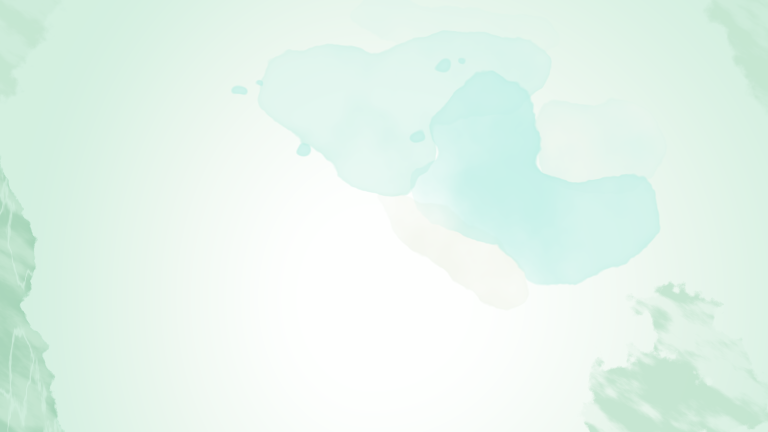
Reproduce this background procedurally as a WebGL 1 fragment shader.

```glsl
precision highp float;
// Pale mint backdrop with a white glow, a cloud of turquoise watercolour,
// and torn green paint in the corners. Washes are unions of ellipses whose
// outlines are warped by fractal noise. One unit is the canvas height.

uniform vec2 u_resolution;

const vec3 WHITE = vec3(0.995, 1.0, 0.995);
const vec3 MIST = vec3(0.935, 0.972, 0.943);
const vec3 MINT = vec3(0.83, 0.94, 0.88);
const vec3 PALE_AQUA = vec3(0.85, 0.957, 0.925);
const vec3 TURQUOISE = vec3(0.78, 0.945, 0.915);
const vec3 CREAM = vec3(0.955, 0.967, 0.935);
const vec3 LEAF = vec3(0.76, 0.895, 0.81);
const vec3 DEEP_LEAF = vec3(0.65, 0.83, 0.72);
const vec2 GLOW_CENTRE = vec2(0.86, 0.31);
const vec2 SPLASH_CENTRE = vec2(0.80, 0.792);
const vec2 SPLASH_RADII = vec2(0.243, 0.15);
const float ASPECT = 1.778;
const float WARP = 0.075;        // raggedness of the wash outlines
const float RIM_WIDTH = 0.006;   // pigment line along wet edges

float hash(vec2 p) {
  vec3 q = fract(p.xyx * 0.1031);
  q += dot(q, q.yzx + 33.33);
  return fract((q.x + q.y) * q.z);
}

float noise(vec2 p) {
  vec2 i = floor(p), f = fract(p);
  f = f * f * (3.0 - 2.0 * f);
  return mix(mix(hash(i), hash(i + vec2(1, 0)), f.x),
             mix(hash(i + vec2(0, 1)), hash(i + vec2(1, 1)), f.x), f.y);
}

float fbm(vec2 p) {
  float sum = 0.0, amp = 0.5;
  for (int i = 0; i < 5; i++) {
    sum += amp * noise(p);
    p = mat2(1.6, 1.2, -1.2, 1.6) * p + 7.3;
    amp *= 0.5;
  }
  return sum;
}

vec2 rotate(vec2 p, float a) {
  float c = cos(a), s = sin(a);
  return vec2(c * p.x + s * p.y, c * p.y - s * p.x);
}

float ellipse(vec2 p, vec2 centre, vec2 radii, float angle) {
  vec2 q = rotate(p - centre, angle);
  float k = length(q / radii);
  return k * (k - 1.0) / max(length(q / (radii * radii)), 0.001);
}

float join(float a, float b) {
  float h = max(0.04 - abs(a - b), 0.0);
  return min(a, b) - h * h * 6.25;
}

float cover(float d, float soft) {
  return 1.0 - smoothstep(-soft, soft, d);
}

float bump(float x, float centre, float width) {
  float t = (x - centre) / width;
  return exp(-t * t);
}

// Layers paint over a colour, with a darker line just inside its edge.
vec3 wash(vec3 base, vec3 paint, float d, float amount, float rim) {
  float mask = cover(d, 0.75 / u_resolution.y + 0.0015);
  float line = mask * rim * exp(-abs(d) / RIM_WIDTH);
  return mix(base, paint, mask * amount) - line * vec3(0.07, 0.02, 0.035);
}

vec3 backdrop(vec2 p) {
  vec2 q = p - GLOW_CENTRE;
  q.x *= q.x < 0.0 ? 1.25 : 0.92;
  float d = length(q);
  vec3 col = mix(WHITE, MIST, smoothstep(0.18, 0.68, d));
  return mix(col, MINT, smoothstep(0.5, 1.07, d));
}

vec3 cloud(vec3 col, vec2 p) {
  float grain = fbm(p * 9.0 + 4.0);
  float patches = smoothstep(0.28, 0.65, fbm(p * 5.0 + 21.0));
  vec2 w = p + WARP * (vec2(fbm(p * 8.0), fbm(p * 8.0 + 31.0)) - 0.48);

  // Faint outer veils and the cream fringe
  float veil = ellipse(w, vec2(1.05, 0.93), vec2(0.25, 0.07), -0.1);
  col = wash(col, PALE_AQUA, veil, 0.3 * patches, 0.1);
  float fringe = ellipse(w, vec2(1.055, 0.42), vec2(0.21, 0.065), -0.62);
  col = wash(col, CREAM, fringe, 0.25 + 0.6 * patches, 0.15);
  float right = ellipse(w, vec2(1.39, 0.665), vec2(0.148, 0.115), 0.0);
  col = wash(col, mix(PALE_AQUA, CREAM, grain), right, 0.75, 0.25);

  // Broad pale wash on the left
  float left = ellipse(w, vec2(0.80, 0.757), vec2(0.195, 0.115), -0.3);
  left = join(left, ellipse(w, vec2(0.89, 0.675), vec2(0.13, 0.135), 0.0));
  left = join(left, ellipse(w, vec2(1.09, 0.825), vec2(0.2, 0.1), 0.0));
  col = wash(col, PALE_AQUA, left, 0.6 + 0.4 * patches, 0.45);

  // Saturated heart, thinning towards the lower left
  float heart = ellipse(w, vec2(1.134, 0.71), vec2(0.12, 0.105), 0.0);
  heart = join(heart, ellipse(w, vec2(1.18, 0.525), vec2(0.225, 0.115), -0.25));
  heart = join(heart, ellipse(w, vec2(1.285, 0.432), vec2(0.11, 0.095), 0.0));
  heart = join(heart, ellipse(w, vec2(1.41, 0.5), vec2(0.125, 0.105), 0.0));
  float body = smoothstep(1.3, 1.75, p.x + p.y + 0.25 * (grain - 0.5));
  return wash(col, TURQUOISE, heart, body * (0.65 + 0.3 * patches), 0.5 * body);
}

// Drops thrown around an oval; every third one has a small companion.
vec3 drops(vec3 col, vec2 p) {
  vec2 w = p + 0.012 * (noise(p * 45.0) - 0.5);
  for (int i = 0; i < 4; i++) {
    float k = float(i), a = 3.14 + 1.17 * k;
    vec2 c = SPLASH_CENTRE + SPLASH_RADII * vec2(cos(a), sin(a));
    float d = ellipse(w, c, vec2(0.018, 0.014), 0.2 * k);
    if (mod(k, 3.0) < 0.5) d = min(d, length(w - c - vec2(0.043, 0.014)) - 0.008);
    col = wash(col, TURQUOISE, d, 0.75, 0.5);
  }
  return col;
}

vec3 corners(vec3 col, vec2 p) {
  float rough = fbm(p * 24.0) - 0.48;
  float streak = fbm(rotate(p, -0.6) * vec2(10.0, 26.0));
  float broken = smoothstep(0.32, 0.58, streak);

  // Torn strip up the left side, with pale veins
  float width = 0.15 * (1.0 - p.y / 0.62) + 0.04 * bump(p.y, 0.45, 0.1)
              - 0.025 * bump(p.y, 0.28, 0.05);
  float strip = p.x - width + 0.05 * rough;
  float vein = bump(fbm(p * vec2(22.0, 7.0)), 0.5, 0.035);
  vec3 green = mix(DEEP_LEAF, LEAF, smoothstep(0.3, 0.7, streak));
  col = wash(col, mix(green, MINT, 0.7 * vein), strip, 0.9, 0.4);

  // Soft brushed paint in both upper corners
  float topLeft = p.x - 0.14 * (p.y - 0.75) / 0.25 + 0.1 * rough;
  float topRight = ASPECT - p.x - 0.145 * (p.y - 0.73) / 0.27 + 0.08 * rough;
  float top = cover(min(topLeft, topRight), 0.012);
  col = mix(col, LEAF, top * (0.3 + 0.5 * broken));

  // Dry strokes in the lower right
  float stroke = ellipse(p, vec2(1.5, 0.06), vec2(0.14, 0.13), 0.0);
  stroke = join(stroke, ellipse(p, vec2(1.62, 0.2), vec2(0.17, 0.07), -0.75));
  stroke = join(stroke, ellipse(p, vec2(1.64, 0.05), vec2(0.13, 0.08), 0.0));
  return mix(col, LEAF, cover(stroke + 0.14 * rough, 0.01) * (0.15 + 0.75 * broken));
}

void main() {
  vec2 p = gl_FragCoord.xy / u_resolution.y;
  vec3 col = drops(cloud(backdrop(p), p), p);
  gl_FragColor = vec4(corners(col, p), 1.0);
}
```
